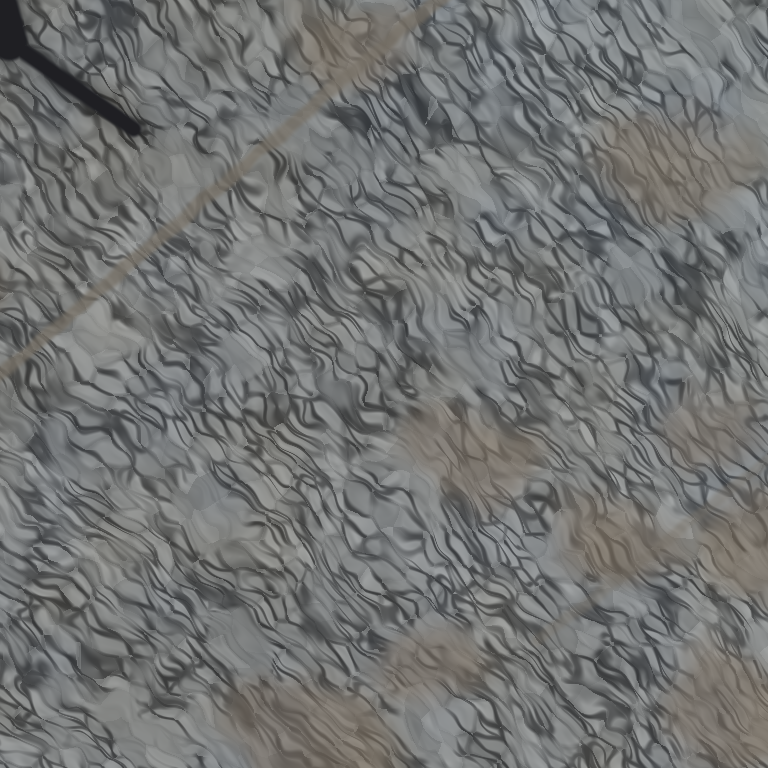
Reproduce this texture procedurally as a WebGL 2 fragment shader.

```glsl
#version 300 es
precision highp float;
// Weathered gneiss slabs: pale stretched grains between broken dark mica streaks.
// A curved flow frame carries anisotropic cells and ridged noise; scattered
// knots, tan stains, faint seams and a dark rod are laid over it.

uniform vec2 u_resolution;
out vec4 outColor;

const vec2 GRAIN_SIZE = vec2(0.037, 0.0185);   // along, across the flow
const vec2 STREAK_SIZE = vec2(0.052, 0.0135);
const vec2 FIBRE_SIZE = vec2(0.020, 0.0055);
const float KNOT_CELL = 0.105;
const float STAIN_CELL = 0.21;
const float SEAM_WIDTH = 0.009;
const vec3 PALE = vec3(0.535, 0.545, 0.545);
const vec3 MICA = vec3(0.262, 0.268, 0.272);
const vec3 TAN = vec3(0.485, 0.435, 0.380);
const vec3 SEAM = vec3(0.465, 0.440, 0.400);
const vec3 ROD = vec3(0.120, 0.122, 0.138);

// Integer hash giving two values in 0..1
vec2 hash2(vec2 cell) {
    uvec2 q = uvec2(ivec2(cell)) * uvec2(1597u, 3812u) + uvec2(7919u, 104729u);
    q = q * 1664525u + 1013904223u;
    q.x += q.y * 1664525u;
    q.y += q.x * 1664525u;
    q ^= q >> 16u;
    q.x += q.y * 1664525u;
    q.y += q.x * 1664525u;
    q ^= q >> 16u;
    return vec2(q & 65535u) / 65535.0;
}

float noise(vec2 p) {
    vec2 i = floor(p), f = fract(p);
    f = f * f * (3.0 - 2.0 * f);
    return mix(mix(hash2(i).x, hash2(i + vec2(1, 0)).x, f.x),
               mix(hash2(i + vec2(0, 1)).x, hash2(i + vec2(1, 1)).x, f.x), f.y);
}

// Rock grain: x = dark rim strength, y = tone of the nearest cell
vec2 grains(vec2 p, float rimWidth) {
    vec2 base = floor(p), near = vec2(0), second = vec2(0);
    float d1 = 9.0, d2 = 9.0, tone = 0.0;
    for (int y = -1; y <= 1; y++)
    for (int x = -1; x <= 1; x++) {
        vec2 cell = base + vec2(x, y);
        vec2 h = hash2(cell);
        vec2 r = cell + 0.05 + 0.9 * h - p;
        float d = length(r);
        if (d < d1) {
            d2 = d1; second = near;
            d1 = d; near = r;
            tone = fract(h.x * 17.0 + h.y * 31.0);
        } else if (d < d2) {
            d2 = d; second = r;
        }
    }
    float along = abs(normalize(second - near + 1e-5).y);
    float rim = 1.0 - smoothstep(0.15 * rimWidth, rimWidth, d2 - d1);
    return vec2(rim * mix(0.25, 1.0, smoothstep(0.2, 0.75, along)), tone);
}

// Soft irregular blobs on a jittered grid
float blobs(vec2 p, float chance, float softness, float seed) {
    vec2 base = floor(p);
    float cover = 0.0;
    for (int y = -1; y <= 1; y++)
    for (int x = -1; x <= 1; x++) {
        vec2 cell = base + vec2(x, y);
        vec2 h = hash2(cell + seed), k = hash2(cell + seed + 53.0);
        vec2 r = (p - cell - h) * vec2(0.8, 1.15);
        float radius = mix(0.18, 0.42, k.y);
        float blob = 1.0 - smoothstep(radius - softness, radius + softness, length(r));
        cover = max(cover, blob * step(k.x, chance));
    }
    return cover;
}

float segment(vec2 p, vec2 a, vec2 b) {
    vec2 d = b - a;
    return length(p - a - d * clamp(dot(p - a, d) / dot(d, d), 0.0, 1.0));
}

void main() {
    vec2 uv = gl_FragCoord.xy / min(u_resolution.x, u_resolution.y);
    float px = 1.0 / min(u_resolution.x, u_resolution.y);

    // Flow frame, steeper towards the upper right, with wavy distortion
    vec2 c = uv - 0.5;
    vec2 flow = vec2(0.67 * uv.x - 0.74 * uv.y,
                     0.74 * uv.x + 0.67 * uv.y + 0.1 * (c.x * c.x - c.y * c.y));
    vec2 wobble = vec2(noise(uv * 38.0), noise(uv * 38.0 + 71.0)) - 0.5;
    vec2 sway = vec2(noise(uv * 11.0 + 19.0), noise(uv * 11.0 + 43.0)) - 0.5;
    flow += 0.013 * wobble + 0.028 * sway;

    // Grains, streaks and fibres
    float density = noise(flow * vec2(9.0, 17.0) + 7.0);
    float broken = smoothstep(0.12, 0.62, noise(flow * vec2(30.0, 55.0) + 90.0));
    vec2 grain = grains(flow / GRAIN_SIZE, mix(0.22, 0.55, density));
    float ridge = abs(noise(flow / STREAK_SIZE + 31.0) - 0.5);
    float streak = 1.0 - smoothstep(0.02, mix(0.10, 0.19, density), ridge);
    float fibre = noise(flow / FIBRE_SIZE + 11.0) - 0.5;
    float knot = blobs((flow + 0.012 * wobble) / KNOT_CELL, 0.32, 0.05, 5.0);
    float dark = max(grain.x, 0.85 * streak) * mix(0.25, 1.0, broken);
    dark *= 1.0 - 0.82 * knot;

    vec3 color = mix(PALE + 0.10 * (grain.y - 0.5), MICA, dark);
    color += 0.085 * fibre * (1.0 - 0.6 * knot) + 0.05 * (noise(uv * 6.0) - 0.5);

    // Tan stains, and cool light towards the upper right
    float stain = blobs((uv + 0.05 * sway + 0.02 * wobble) / STAIN_CELL, 0.28, 0.14, 23.0);
    color = mix(color, TAN + 0.06 * fibre, 0.55 * stain);
    color += vec3(0.012, 0.005, -0.008) * (noise(uv * 14.0 + 60.0) * 2.0 - 0.8);
    color += vec3(0.005, 0.018, 0.030) * smoothstep(0.9, 1.9, uv.x + uv.y);

    // Slab seams
    vec2 bent = uv + 0.006 * wobble;
    float seamA = segment(bent, vec2(-0.05, 0.469), vec2(0.60, 1.027));
    float seamB = segment(bent, vec2(0.70, 0.165), vec2(1.05, 0.440));
    float seam = 1.0 - smoothstep(0.4 * SEAM_WIDTH, 1.5 * SEAM_WIDTH, seamA);
    seam = max(seam, 0.5 - 0.5 * smoothstep(0.3 * SEAM_WIDTH, 1.3 * SEAM_WIDTH, seamB));
    color = mix(color, SEAM + 0.05 * fibre, 0.75 * seam);

    // Dark rod with a rounded end and a soft shadow
    float rod = segment(uv, vec2(0.025, 0.937), vec2(0.174, 0.832)) - 0.010;
    rod = min(rod, segment(uv, vec2(0.0, 0.99), vec2(0.012, 0.945)) - 0.024);
    color *= 1.0 - 0.22 * (1.0 - smoothstep(0.0, 0.022, rod));
    color = mix(color, ROD, 1.0 - smoothstep(-0.002 - px, 0.002 + px, rod));

    outColor = vec4(color, 1.0);
}
```
